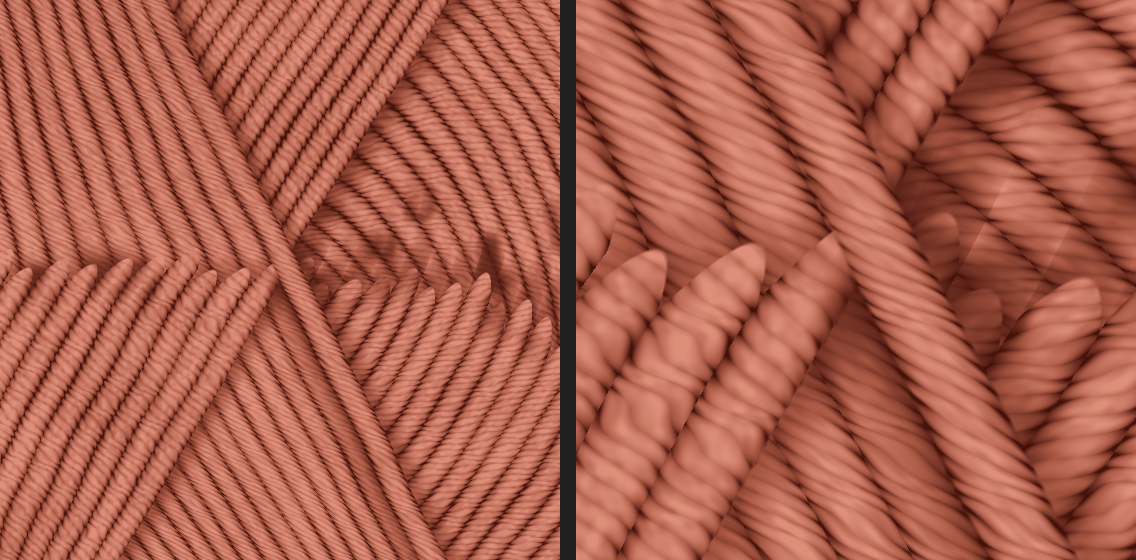
Left, the full canvas; right, a detail of the centre.
A Shadertoy shader for this texture:

```glsl
// Crossing skeins of twisted terracotta yarn, seen close up.
// Each skein maps the canvas to (along, across) strand coordinates; one yarn
// function shades them, and the skeins are layered with soft contact shadows.

const float PLY = 0.0138;                         // length of one twist
const vec3 GROOVE = vec3(0.27, 0.07, 0.04);
const vec3 WOOL   = vec3(0.65, 0.335, 0.255);
const vec3 SHEEN  = vec3(0.87, 0.56, 0.48);

float hash(vec2 p) {
    vec3 q = fract(p.xyx * 0.1031);
    q += dot(q, q.yzx + 33.33);
    return fract((q.x + q.y) * q.z);
}

float noise(vec2 p) {
    vec2 i = floor(p), f = fract(p);
    f = f * f * (3.0 - 2.0 * f);
    return mix(mix(hash(i), hash(i + vec2(1, 0)), f.x),
               mix(hash(i + vec2(0, 1)), hash(i + vec2(1, 1)), f.x), f.y);
}

float strandId(float across) { return floor(across + 0.5); }

// 0 on the strand axis, 1 in the groove
float offAxis(float across) { return abs(2.0 * (across - strandId(across))); }

// Tone of a twisted strand; "across" counts strands, left of the heading
float yarn(float along, float across, float seed) {
    float id = strandId(across), w = across - id;
    float rnd = hash(vec2(id + 60.0, seed));
    float a = offAxis(across);
    float twist = along / PLY - 2.2 * w * (1.0 + 0.3 * a * a) + 7.0 * rnd;
    twist += 0.8 * noise(vec2(along * 45.0, id + seed * 9.0));
    float f = 2.0 * fract(twist) - 1.0;
    float hump = 1.0 - f * f;
    float fibre = noise(vec2(twist * 2.6, w * 7.0 + id * 13.0 + seed));
    float depth = mix(0.58, 0.94, noise(vec2(along * 9.0, across * 0.7 + seed * 5.0)));
    a = clamp(a + 0.14 * (0.6 - hump) * a, 0.0, 1.1);
    return 0.85 - depth * pow(a, 2.7) + 0.26 * (hump - 0.67)
         + 0.24 * (fibre - 0.5) + 0.08 * (rnd - 0.5);
}

// Soft shadow at distance d from an overlying edge
float shadow(float d, float reach, float depth) {
    return 1.0 - depth * (1.0 - smoothstep(0.0, reach, d));
}

// Deep gaps between strands, strongest where "near" is 1
float pits(vec2 p, float near) {
    return 1.0 - 0.7 * near * smoothstep(0.5, 0.8, noise(p * 16.0));
}

float cover(float d) { return smoothstep(-0.002, 0.002, d); }

// Polar coordinates (radius, angle) about a centre
vec2 polar(vec2 p, vec2 centre) {
    vec2 d = p - centre;
    return vec2(length(d), atan(d.y, d.x));
}

// Right side: arcs falling from the top meet arcs rising from below
float rightSkeins(vec2 p) {
    vec2 fall = polar(p, vec2(0.26, 0.27));
    float spiral = mix(0.05, -0.08, smoothstep(0.4, 0.9, fall.x));
    float fallS = (fall.x + spiral * fall.y) / 0.036;
    float tone = yarn(-fall.y * strandId(fallS) * 0.036, fallS, 1.0);

    vec2 rise = polar(p, vec2(-0.0625, 0.835));
    float riseS = -rise.x / 0.043;
    float id = strandId(riseS), a = offAxis(riseS);
    float tip = -0.45 + 0.12 * hash(vec2(id + 40.0, 2.0)) - 0.045 * a * a;
    tip -= 0.09 * (1.0 - smoothstep(0.72, 0.95, rise.x));
    float beyond = rise.y - tip;
    float nearSeam = 1.0 - smoothstep(0.05, 0.28, beyond);
    tone *= shadow(beyond, 0.12, 0.5) * pits(p, nearSeam);
    float rising = yarn(-rise.y * -id * 0.043, riseS, 2.0);
    rising *= pits(p + 3.0, 1.0 - smoothstep(0.0, 0.1, -beyond) * 0.7 - 0.3);
    return mix(tone, rising, cover(-beyond * rise.x));
}

// Left side: fans from above and below meet in a seam, over a lower skein
float leftSkeins(vec2 p, float crossX) {
    float backS = (p.x - crossX) / mix(0.040, 0.049, p.y / 0.45);
    float tone = yarn((1.0 - p.y) * 1.15, backS, 3.0);

    float gap = 0.48 - 0.57 * (0.505 - p.y) - p.x;
    tone *= shadow(-gap - 0.024, 0.05, 0.55);
    tone *= shadow(0.5 - p.y, 0.12, 0.4);

    float upperS = (p.x - crossX) / mix(0.056, 0.041, (p.y - 0.53) / 0.47);
    float upper = yarn((1.0 - p.y) * 1.12, upperS, 4.0);
    upper *= shadow(p.y - 0.5, 0.06, 0.5) * pits(p, 1.0 - smoothstep(0.52, 0.58, p.y));
    tone = mix(tone, upper, cover(p.y - 0.49));

    float bow = 0.75 * p.y * (0.52 - p.y) * gap;
    float lowerS = (gap - bow) / mix(0.047, 0.055, p.y / 0.52);
    float a = offAxis(lowerS);
    float tip = 0.515 + 0.045 * hash(vec2(strandId(lowerS) + 5.0, 8.0)) - 0.04 * a * a;
    float lower = yarn(p.y * 1.14, lowerS, 5.0);
    lower *= pits(p, 0.8 * smoothstep(0.4, 0.5, p.y) * a);
    return mix(tone, lower, cover(tip - p.y) * cover((lowerS + 0.5) * 0.04));
}

void mainImage(out vec4 fragColor, in vec2 fragCoord) {
    vec2 p = fragCoord / iResolution.xy;
    p += 0.009 * (vec2(noise(p * 9.0), noise(p * 9.0 + 31.0)) - 0.5);
    float tone = rightSkeins(p);                  // top centre skein lies over it
    float topS = (0.508 + 0.624 * (p.y - 0.564) - p.x) / 0.047;
    tone *= shadow(-(topS + 0.5) * 0.04, 0.055, 0.55);
    tone = mix(tone, yarn(p.y * 1.18, topS, 6.0), cover((topS + 0.5) * 0.04));

    // The long diagonal strand crosses everything
    float crossX = 0.275 + 0.5 * (1.0 - p.y);
    float crossS = (p.x - crossX) / 0.05;
    float side = (abs(crossS) - 0.5) * 0.044;
    tone = mix(leftSkeins(p, crossX), tone, cover(crossS * 0.044));
    float lifted = crossS > 0.0 ? 1.0 : 1.0 - smoothstep(0.46, 0.54, p.y);
    tone *= mix(1.0, shadow(side, 0.04, 0.5), lifted);
    tone = mix(tone, yarn((1.0 - p.y) * 1.12, clamp(crossS, -0.499, 0.499), 7.0), cover(-side));

    // Broad uneven light, then tone to colour
    tone += 0.12 * (noise(p * 4.0) - 0.5) + 0.1 * (noise(p * 11.0) - 0.5);
    tone = clamp(tone, 0.0, 1.0);
    vec3 color = mix(GROOVE, WOOL, min(2.0 * tone, 1.0));
    color = mix(color, SHEEN, max(2.0 * tone - 1.0, 0.0));
    fragColor = vec4(color, 1.0);
}
```
